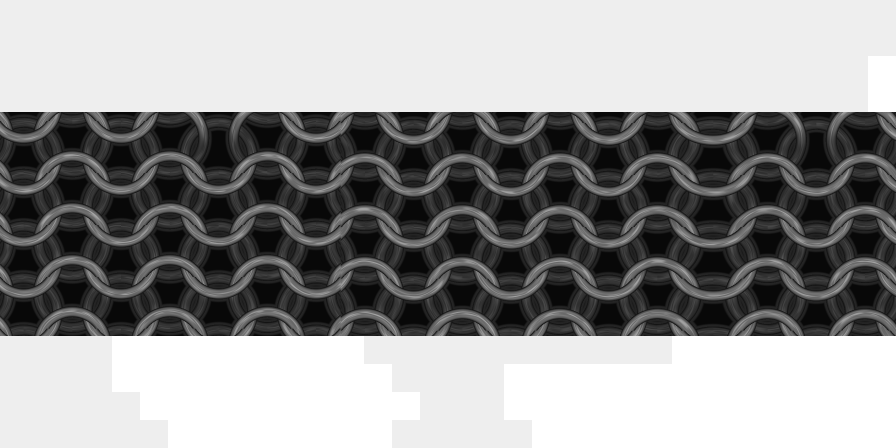
Reproduce this texture procedurally as a WebGL 2 fragment shader.

```glsl
#version 300 es
precision highp float;
// Band of interlinked dark steel mail rings across a pale, blocky backdrop.
uniform vec2 u_resolution;
out vec4 fragColor;

const vec2 GRID = vec2(32.0, 16.0);     // canvas size in backdrop blocks
const vec2 PITCH = vec2(3.483, 1.854);  // spacing of the rings
const vec2 HANGING = vec2(0.842, 10.35); // centre of a ring whose bottom is in front
const vec2 STANDING = vec2(2.583, 9.15); // centre of a ring whose top is in front
const float RADIUS = 1.21;
const float WIRE = 0.195;
const float PALE = 0.933;
const int SAMPLES = 3;

vec2 hashGradient(vec2 cell) {
  vec2 q = vec2(dot(cell, vec2(127.1, 311.7)), dot(cell, vec2(269.5, 183.3)));
  return fract(sin(q) * 43758.5) * 2.0 - 1.0;
}

float gradientNoise(vec2 p) {
  vec2 i = floor(p), f = fract(p);
  vec2 u = f * f * (3.0 - 2.0 * f), e = vec2(0.0, 1.0);
  float low = mix(dot(hashGradient(i), f), dot(hashGradient(i + e.yx), f - e.yx), u.x);
  float high = mix(dot(hashGradient(i + e.xy), f - e.xy), dot(hashGradient(i + 1.0), f - 1.0), u.x);
  return mix(low, high, u.y);
}

float between(float low, float high, float x) {
  return step(low, x) * step(x, high);
}

// Stepped white patches on pale grey
float backdrop(vec2 p) {
  float k = floor(4.0 - p.y);
  float left = between(4.0 + max(k - 1.0, 0.0), 15.0 - abs(k - 2.0), p.x);
  float right = step(k < 0.5 ? 24.0 : 18.0 + step(2.5, k), p.x);
  float corner = step(31.0, p.x) * between(12.0, 14.0, p.y);
  float white = p.y < 4.0 ? max(left, right) : corner;
  return mix(PALE, 1.0, white);
}

// Grey of the wire: across runs from -1 to 1, height is the tilt toward the viewer
float steel(float across, float angle, float height, vec2 id) {
  float body = sqrt(max(1.0 - across * across, 0.0));
  float lit = smoothstep(-0.35, 0.65, height);
  float grain = gradientNoise(vec2(angle * 2.5, across * 5.0) + id * 7.3);
  float tone = 0.07 + mix(0.13, 0.36, lit) * smoothstep(0.3, 0.95, body);
  float glint = exp(-pow((across - 0.15) / 0.32, 2.0)) * smoothstep(-0.15, 0.2, grain);
  return tone + glint * mix(0.06, 0.19, lit) + 0.07 * grain * body;
}

// Draws one family of rings; facing is 1 for top in front, -1 for bottom in front
void addRings(vec2 p, vec2 origin, float facing, inout float shade, inout float front, inout float gap) {
  vec2 nearest = floor((p - origin) / PITCH + 0.5);
  for (int k = -1; k <= 1; k++) {
    vec2 id = nearest + vec2(0.0, float(k));
    // A few links are absent along the top edge
    if (facing < 0.0 && id.y > 0.5 && mod(id.x, 6.0) == 2.0) continue;
    vec2 d = p - origin - id * PITCH;
    float across = (length(d) - RADIUS) / WIRE;
    float height = facing * d.y / RADIUS;
    gap = min(gap, abs(across));
    if (abs(across) < 1.0 && height > front) {
      front = height;
      shade = steel(across, atan(d.x, facing * d.y), height, id + facing * 0.37);
    }
  }
}

float mail(vec2 p) {
  // Slight drift and a seam keep the repeats from being identical
  float seam = step(p.x, 12.17);
  p.x -= 0.45 * smoothstep(23.7, 27.0, p.x);
  p.y -= 0.07 * seam;
  float shade = -1.0, front = -9.0, gap = 9.0;
  addRings(p, HANGING, -1.0, shade, front, gap);
  addRings(p, STANDING, 1.0, shade, front, gap);
  float hollow = mix(0.14, 0.03, smoothstep(1.25, 1.65, gap));
  return shade < 0.0 ? hollow : shade;
}

float scene(vec2 p) {
  return between(4.0, 12.0, p.y) > 0.5 ? mail(p) : backdrop(p);
}

void main() {
  // Average a small grid of samples to smooth every edge
  float sum = 0.0;
  for (int j = 0; j < SAMPLES; j++) {
    for (int i = 0; i < SAMPLES; i++) {
      vec2 offset = (vec2(i, j) + 0.5) / float(SAMPLES) - 0.5;
      sum += scene((gl_FragCoord.xy + offset) / u_resolution * GRID);
    }
  }
  fragColor = vec4(vec3(sum / float(SAMPLES * SAMPLES)), 1.0);
}
```
